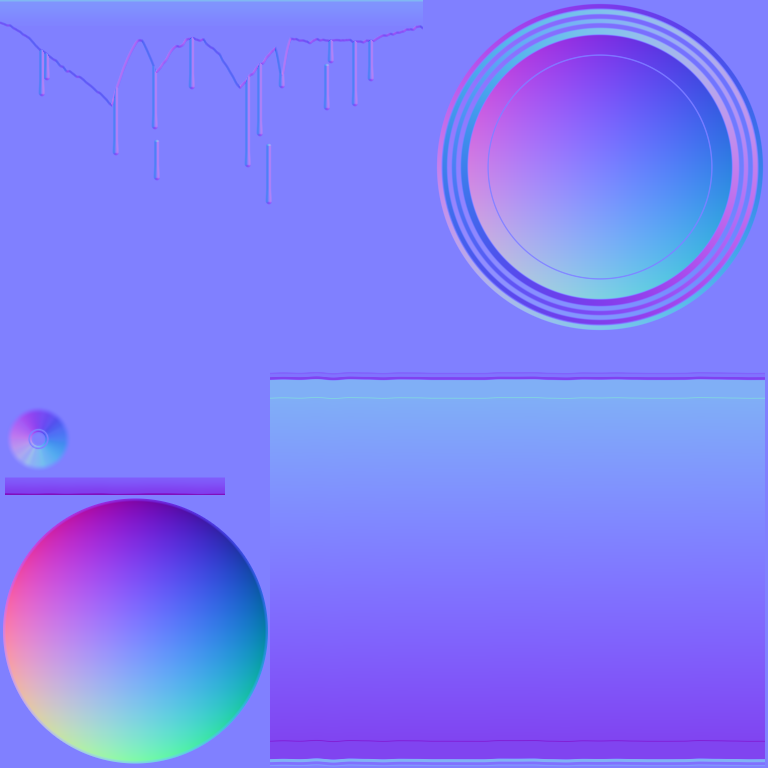
Give the GLSL for this texture map, as a Shadertoy shader.

```glsl
const float GRID = 768.0;  // design units across the canvas

float hash(float n) { return fract(sin(n * 127.1) * 43758.5453); }

float noise(float x) {
    float f = fract(x);
    return mix(hash(floor(x)), hash(floor(x) + 1.0), f * f * (3.0 - 2.0 * f));
}

// Soft window that is 1 between lo and hi
float band(float x, float lo, float hi, float soft) {
    return smoothstep(lo - soft, lo + soft, x) * (1.0 - smoothstep(hi - soft, hi + soft, x));
}

float boxMask(vec2 p, vec2 lo, vec2 hi, float aa) {
    vec2 d = abs(p - 0.5 * (lo + hi)) - 0.5 * (hi - lo);
    return clamp(0.5 - max(d.x, d.y) / aa, 0.0, 1.0);
}

float discMask(float r, float radius, float aa) {
    return clamp(0.5 - (r - radius) / aa, 0.0, 1.0);
}

// Lopsided peak with its own reach on the left and right
float sag(float x, float center, float left, float right, float depth) {
    float u = x < center ? (center - x) / left : (x - center) / right;
    return depth * pow(max(1.0 - u, 0.0), 1.3);
}

// Lower edge of the paint, measured down from the top
float paintDepth(float x) {
    float y = 26.0 + 14.0 * smoothstep(0.0, 60.0, x) * (1.0 - smoothstep(370.0, 423.0, x));
    y += sag(x, 112.0, 102.0, 26.0, 64.0) + sag(x, 156.0, 14.0, 30.0, 33.0);
    y += sag(x, 240.0, 36.0, 50.0, 47.0) + sag(x, 282.0, 7.0, 9.0, 38.0);
    return y + 5.0 * (noise(x * 0.11) - 0.5) + 2.0 * (noise(x * 0.3) - 0.5);
}

// Distance to the paint sheet and its drips (x, start, tip)
float paintDistance(vec2 p) {
    const vec3 drips[14] = vec3[14](
        vec3(42, 0, 93), vec3(47, 0, 77), vec3(116, 0, 152), vec3(155, 0, 126),
        vec3(157, 142, 177), vec3(192, 0, 86), vec3(248, 0, 164), vec3(260, 0, 133),
        vec3(269, 146, 201), vec3(282, 0, 85), vec3(327, 66, 107), vec3(331, 0, 60),
        vec3(355, 0, 103), vec3(371, 0, 78));
    float depth = GRID - p.y;
    float y = paintDepth(p.x);
    float slope = (paintDepth(p.x + 1.0) - paintDepth(p.x - 1.0)) * 0.5;
    float d = (depth - y) / sqrt(1.0 + slope * slope);
    for (int i = 0; i < 14; i++) {
        vec3 drip = drips[i];
        float along = clamp(depth, max(drip.y, 30.0), drip.z);
        float radius = 1.3 + 0.5 * smoothstep(drip.z - 14.0, drip.z, depth);
        d = min(d, length(vec2(p.x - drip.x, depth - along)) - radius);
    }
    return d;
}

float paintHeight(vec2 p) { return 1.0 - smoothstep(-1.6, 1.6, paintDistance(p)); }

vec2 paintTilt(vec2 p) {
    float h = paintHeight(p);
    vec2 e = vec2(0.7, 0.0);
    vec2 tilt = -1.2 * (vec2(paintHeight(p + e.xy), paintHeight(p + e.yx)) - h);
    float y = GRID - p.y;
    tilt.y += mix(0.16, 0.03, smoothstep(2.0, 26.0, y)) * (1.0 - smoothstep(25.0, 27.0, y));
    tilt.y += 0.28 * (1.0 - smoothstep(0.5, 2.5, y));
    return tilt;
}

// Dished plate with a thin groove and stepped rim; positive leans outward
float plateSlope(float r) {
    float s = -0.64 * r / 132.0 * (1.0 - smoothstep(131.0, 133.0, r));
    s *= 1.0 - 0.85 * band(r, 111.2, 112.6, 0.6);
    s += 0.52 * band(r, 132.5, 139.0, 1.0) - 0.14 * band(r, 139.5, 143.5, 1.0);
    s += 0.42 * band(r, 144.0, 148.0, 1.0) - 0.18 * band(r, 148.5, 152.5, 1.0);
    return s + 0.52 * band(r, 153.0, 157.5, 1.0) - 0.55 * band(r, 158.5, 163.0, 0.8);
}

float buttonSlope(float r, float angle) {
    float s = -0.45 * band(r, 8.0, 29.0, 4.0);
    s *= 0.85 + 0.3 * noise(angle * 5.0 + 30.0);
    return s + 0.4 * band(r, 9.0, 10.0, 0.8) - 0.35 * band(r, 7.0, 8.0, 0.8);
}

float bowlSlope(float r) {
    return -0.97 * r / 132.0 * (1.0 - 0.3 * smoothstep(129.0, 132.0, r));
}

// Vertical tilt of the wide panel with its seams
float panelTilt(float y) {
    float t = mix(-0.47, 0.37, clamp((y - 26.0) / 345.0, 0.0, 1.0)) * band(y, 9.0, 388.0, 0.5);
    t += 0.27 * band(y, 369.5, 370.5, 0.6) - 0.28 * band(y, 26.5, 27.5, 0.6);
    t -= 0.48 * band(y, 388.5, 391.0, 0.5) + 0.1 * band(y, 391.0, 394.0, 0.5);
    t -= 0.22 * band(y, 394.0, 395.5, 0.5);
    return t + 0.4 * band(y, 6.0, 9.0, 0.6) - 0.12 * band(y, 3.5, 6.0, 0.5) + 0.2 * band(y, 2.0, 3.0, 0.5);
}

void mainImage(out vec4 fragColor, in vec2 fragCoord) {
    vec2 p = fragCoord / iResolution.xy * GRID;
    float aa = GRID / iResolution.y;
    float wobble = 1.2 * (noise(p.x * 0.06) - 0.5);

    // Paint sheet at the top left
    vec2 tilt = paintTilt(p) * boxMask(p, vec2(-9.0, 500.0), vec2(423.0, 777.0), aa);

    // Round parts
    vec2 plate = p - vec2(600.0, 601.0);
    float r = length(plate);
    tilt = mix(tilt, plate / max(r, 0.01) * plateSlope(r), discMask(r, 164.0, aa));
    vec2 button = p - vec2(38.5, 329.0);
    r = length(button);
    float spoke = buttonSlope(r, atan(button.y, button.x));
    tilt = mix(tilt, button / max(r, 0.01) * spoke, discMask(r, 33.0, aa));
    vec2 bowl = p - vec2(135.5, 137.0);
    r = length(bowl);
    tilt = mix(tilt, bowl / max(r, 0.01) * bowlSlope(r), discMask(r, 132.5, aa));

    // Narrow strip and wide panel
    float stripTilt = mix(-0.52, -0.28, smoothstep(274.0, 290.0, p.y + wobble));
    stripTilt -= 0.36 * (1.0 - smoothstep(273.5, 275.0, p.y + wobble));
    tilt = mix(tilt, vec2(0.0, stripTilt), boxMask(p, vec2(5.0, 273.0), vec2(225.0, 290.5), aa));
    tilt = mix(tilt, vec2(0.0, panelTilt(p.y + wobble)), boxMask(p, vec2(270.0, 1.0), vec2(765.0, 397.0), aa));

    // Encode the surface normal as colour
    float z = sqrt(max(1.0 - dot(tilt, tilt), 0.0));
    fragColor = vec4(0.5 + 0.5 * vec3(tilt, z), 1.0);
}
```
